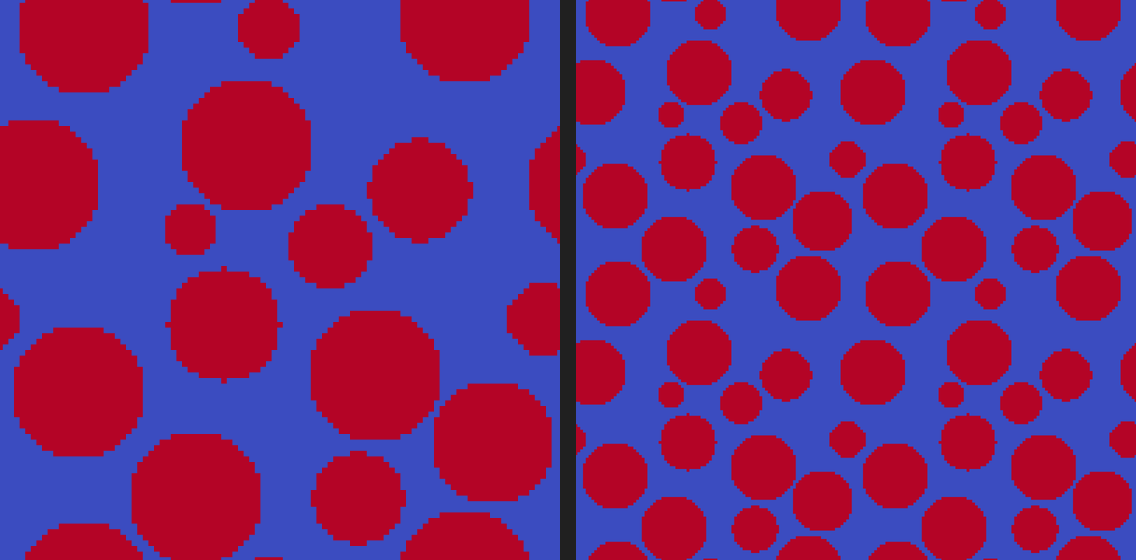
Left: one tile. Right: repeated 2 by 2.
Give the GLSL for this pattern, as a WebGL 2 fragment shader.

```glsl
#version 300 es
precision highp float;
precision highp int;

uniform vec2 u_resolution;
out vec4 fragColor;

const vec3 BLUE = vec3(0.230, 0.299, 0.754);
const vec3 RED = vec3(0.706, 0.016, 0.150);
const float GRID = 100.0;       // blocky cells across the tile
const float MAX_RADIUS = 11.8;  // in cells
const float MIN_RADIUS = 4.6;
const float MIN_GAP = 1.2;      // free space between discs
const float MAX_SHRINK = 0.15;  // size given up when space is hard to find
const int LARGE_DISCS = 7;      // discs of full size
const int DISCS = 15;
const int TRIES = 600;
const uint SEED = 17u;

vec3 discs[DISCS];              // centre in cells, radius
int discCount = 0;

// Integer hash giving two values in [0, 1)
vec2 hash2(uint n) {
    uvec2 v = uvec2(n, n ^ SEED) * 1664525u + 1013904223u;
    v.x += v.y * 1664525u;
    v.y += v.x * 1664525u;
    v ^= v >> 16u;
    v.x += v.y * 1664525u;
    v.y += v.x * 1664525u;
    v ^= v >> 16u;
    return vec2(v >> 8u) / 16777216.0;
}

// Shortest offset on the repeating tile
vec2 wrapOffset(vec2 d) {
    return d - GRID * floor(d / GRID + 0.5);
}

// Full size for the first discs, then evenly falling sizes
float targetRadius(int index) {
    float fall = float(max(index - LARGE_DISCS + 1, 0)) / float(DISCS - LARGE_DISCS);
    return mix(MAX_RADIUS, MIN_RADIUS, fall);
}

// Random packing: large discs first, smaller ones fill the holes
void packDiscs() {
    for (int i = 0; i < TRIES && discCount < DISCS; i++) {
        float radius = targetRadius(discCount);
        float smallest = radius * (1.0 - MAX_SHRINK * float(i) / float(TRIES));
        vec2 centre = floor(hash2(uint(i) + SEED * 977u) * GRID);
        for (int j = 0; j < discCount; j++) {
            float clearance = length(wrapOffset(centre - discs[j].xy)) - discs[j].z;
            radius = min(radius, clearance - MIN_GAP);
            if (radius < smallest) break;
        }
        if (radius >= smallest) discs[discCount++] = vec3(centre, radius);
    }
}

// 1 if the centre of the cell lies in a disc
float cellMask(vec2 cell) {
    for (int i = 0; i < discCount; i++) {
        vec2 d = wrapOffset(cell - discs[i].xy);
        if (dot(d, d) <= discs[i].z * discs[i].z) return 1.0;
    }
    return 0.0;
}

void main() {
    packDiscs();

    // Cells are centred on whole numbers, so the tile border cuts mid-cell;
    // the four nearest cells blend over one pixel where they meet
    vec2 position = gl_FragCoord.xy / u_resolution * GRID;
    vec2 cell = floor(position);
    vec2 pixelsPerCell = u_resolution / GRID;
    vec2 blend = clamp((position - cell - 0.5) * pixelsPerCell + 0.5, 0.0, 1.0);
    float lower = mix(cellMask(cell), cellMask(cell + vec2(1, 0)), blend.x);
    float upper = mix(cellMask(cell + vec2(0, 1)), cellMask(cell + 1.0), blend.x);

    fragColor = vec4(mix(BLUE, RED, mix(lower, upper, blend.y)), 1.0);
}
```
